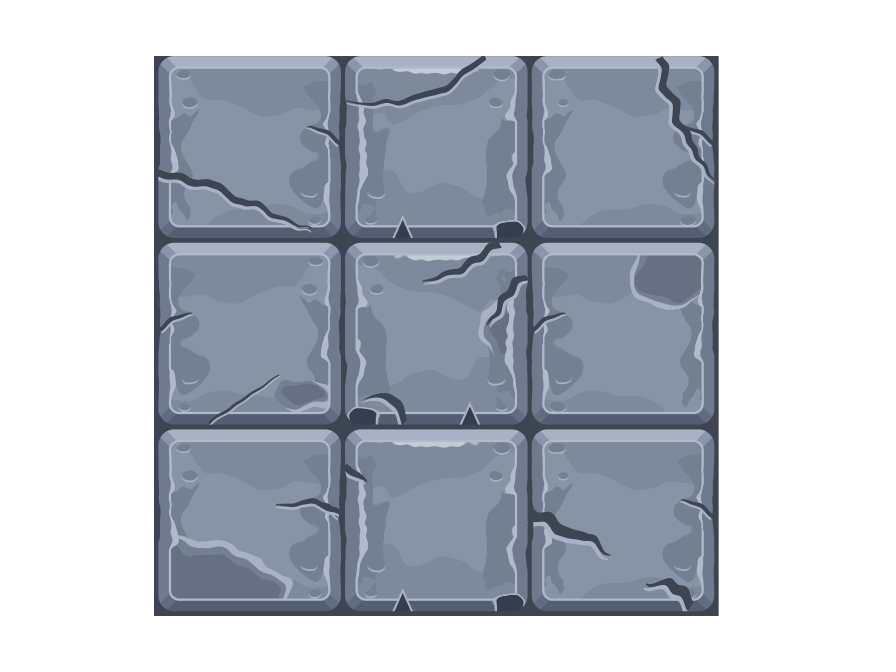
Give the GLSL for this texture, as a WebGL 1 fragment shader.

```glsl
precision highp float;
// A block of 3 x 3 worn stone slabs in dark grout, centred on a white sheet that tiles.
// Each slab is a rounded box with a bevel, a lit rim, flat shade patches and pits;
// slabs are mirrored in a checkerboard, then cracks and dents set them apart.
uniform vec2 u_resolution;

const vec2 SHEET = vec2(4.8, 3.6); // sheet size, in slabs
const vec3 GROUT = vec3(0.24, 0.27, 0.32);
const vec3 STONE = vec3(0.53, 0.58, 0.65);
const vec3 SHADE = vec3(0.45, 0.50, 0.57);
const vec3 DEEP = vec3(0.40, 0.44, 0.51);
const vec3 LIGHT = vec3(0.66, 0.70, 0.77);
const vec3 GLINT = vec3(0.76, 0.80, 0.84);

// Coverage of a shape from its signed distance
float fill(float d) {
  return clamp(0.5 - d * u_resolution.x / SHEET.x, 0.0, 1.0);
}

vec2 gradient(vec2 i, vec2 period) {
  i = mod(i, period);
  float a = 6.2832 * fract(sin(dot(i, vec2(127.1, 311.7))) * 4375.85);
  return vec2(cos(a), sin(a));
}

// Gradient noise that wraps over the sheet; freq is a multiple of 5
float noise(vec2 p, float freq) {
  vec2 period = floor(SHEET * freq + 0.5);
  p *= freq;
  vec2 i = floor(p), f = p - i, e = vec2(1.0, 0.0);
  vec2 w = f * f * f * (f * (f * 6.0 - 15.0) + 10.0);
  float low = mix(dot(gradient(i, period), f), dot(gradient(i + e, period), f - e), w.x);
  float high = mix(dot(gradient(i + e.yx, period), f - e.yx), dot(gradient(i + 1.0, period), f - 1.0), w.x);
  return mix(low, high, w.y);
}

float roundBox(vec2 p, vec2 halfSize, float radius) {
  vec2 d = abs(p) - halfSize + radius;
  return length(max(d, 0.0)) + min(max(d.x, d.y), 0.0) - radius;
}

float ellipse(vec2 p, vec2 radius) {
  return (length(p / radius) - 1.0) * min(radius.x, radius.y);
}

// Jagged tapering crack from a to b with a lit lower lip
vec3 crack(vec3 color, vec2 p, vec2 a, vec2 b, float width, float bend) {
  float len = distance(a, b);
  vec2 dir = (b - a) / len, r = p - a;
  float t = dot(r, dir) / len, u = clamp(t, 0.0, 1.0);
  float y = dir.x * r.y - dir.y * r.x - bend * 4.0 * u * (1.0 - u);
  y -= 1.6 * width * noise(vec2(t * len, a.x + a.y), 10.0);
  float halfWidth = width * (1.0 - u) * (0.55 + 1.1 * u) + 0.003;
  float ends = (abs(t - 0.5) - 0.5) * len;
  float lip = y + sign(dir.x) * (0.006 + 0.45 * width);
  color = mix(color, LIGHT, fill(max(abs(lip) - halfWidth, ends)));
  return mix(color, GROUT, fill(max(abs(y) - halfWidth, ends)));
}

// Hollow with a darker core and a rim that swells towards lit
vec3 dent(vec3 color, vec2 p, vec2 center, vec2 radius, vec2 lit) {
  vec2 r = p - center;
  float d = ellipse(r, radius) + 0.08 * noise(p, 5.0) + 0.03 * noise(p, 10.0);
  color = mix(color, SHADE, fill(d));
  color = mix(color, DEEP, fill(d + 0.045 + 0.06 * noise(p + 1.7, 5.0)));
  return mix(color, LIGHT, fill(abs(d) - 0.018 * dot(normalize(r + 0.0001), lit)));
}

void main() {
  vec2 p = gl_FragCoord.xy / u_resolution * SHEET - vec2(0.8375, 0.3125);
  vec2 cell = clamp(floor(p), 0.0, 2.0);
  vec2 q = p - cell - 0.5;
  q.x *= 1.0 - 2.0 * mod(cell.x + cell.y, 2.0);
  bool middle = cell.x == 1.0;
  vec2 s = q + (middle ? 2.6 : 0.9);
  float broad = noise(s, 5.0), fine = noise(s, 15.0);

  // Face: upper band, side patches, lower mound
  vec3 color = STONE;
  color = mix(color, vec3(0.49, 0.54, 0.61), fill(0.23 - 0.28 * q.x + 0.14 * broad - q.y));
  float mound = q.y + (middle ? 0.2 : 0.36) - 0.15 * q.x + 0.2 * noise(s + 0.7, 5.0);
  color = mix(color, vec3(0.49, 0.54, 0.61), fill(mound));
  float left = max(q.x + 0.33 + 0.16 * broad, abs(q.y + 0.08) - 0.26 + 0.1 * fine);
  float right = max(0.30 - q.x + 0.16 * broad, abs(q.y) - 0.33 + 0.1 * fine);
  color = mix(color, SHADE, fill(min(left, right)));
  if (middle) color = mix(color, GLINT, fill(ellipse(q - vec2(0.0, 0.42), vec2(0.26, 0.025)) + 0.02 * fine));

  // Pits in two opposite corners
  for (int i = 0; i < 4; i++) {
    float k = float(i), odd = mod(k, 2.0);
    vec2 r = q - (k < 2.0 ? 1.0 : -1.0) * vec2(0.03 * odd - 0.35, 0.39 - 0.15 * odd);
    vec2 size = vec2(0.036, 0.022) * (1.0 + 0.25 * sin(k * 2.3 + cell.x));
    color = mix(color, LIGHT, fill(ellipse(r + vec2(0.0, 0.009), size) + 0.01 * fine));
    color = mix(color, SHADE, fill(ellipse(r, size) + 0.01 * fine));
  }

  // Dents
  color = dent(color, p, vec2(0.17, 0.07), vec2(0.53, 0.31), vec2(0.6, 0.8));
  color = dent(color, p, vec2(2.77, 1.86), vec2(0.25, 0.20), vec2(-0.6, -0.8));
  color = dent(color, p, vec2(0.775, 1.19), vec2(0.12, 0.08), vec2(0.7, -0.7));
  color = dent(color, p, vec2(1.87, 1.54), vec2(0.09, 0.21), vec2(-0.9, 0.4));

  // Mitred bevel and lit rim, chipped along the sides
  float chips = max(noise(s + 1.3, 5.0) + 0.4 * fine, 0.0) * smoothstep(0.3, 0.0, abs(q.y) - 0.1);
  float face = roundBox(q, vec2(0.427, 0.425), 0.05) + 0.08 * chips;
  float miter = abs(q.x) - abs(q.y);
  vec3 cap = q.y > 0.0 ? LIGHT : vec3(0.33, 0.37, 0.45);
  vec3 bevel = mix(vec3(0.44, 0.48, 0.56), cap, 0.5 * fill(miter - 0.035) + 0.5 * fill(miter + 0.035));
  color = mix(color, bevel, fill(-face));
  color = mix(color, mix(LIGHT, GLINT, 0.3), fill(abs(face) - 0.006 - 0.03 * chips));

  // Edge nick, or a bottom notch and a broken corner
  if (middle) {
    float corner = ellipse(q - vec2(-0.39, -0.46), vec2(0.07, 0.06)) + 0.03 * fine;
    float notch = abs(q.x - 0.18) + 0.45 * (q.y + 0.39);
    color = mix(color, LIGHT, fill(min(corner, notch) - 0.012));
    color = mix(color, vec3(0.21, 0.24, 0.31), fill(min(corner, notch)));
  } else color = crack(color, q, vec2(0.48, 0.02), vec2(0.31, 0.11), 0.014, -0.02);

  // Cracks
  color = crack(color, p, vec2(0.0, 2.37), vec2(0.83, 2.05), 0.028, 0.03);
  color = crack(color, p, vec2(1.76, 2.99), vec2(1.01, 2.75), 0.022, 0.10);
  color = crack(color, p, vec2(2.70, 2.98), vec2(2.99, 2.30), 0.032, -0.04);
  color = crack(color, p, vec2(0.28, 1.02), vec2(0.656, 1.28), 0.008, 0.0);
  color = crack(color, p, vec2(1.84, 1.98), vec2(1.425, 1.78), 0.028, 0.02);
  color = crack(color, p, vec2(1.99, 1.80), vec2(1.78, 1.54), 0.030, -0.03);
  color = crack(color, p, vec2(1.33, 1.02), vec2(1.12, 1.16), 0.035, -0.06);
  color = crack(color, p, vec2(0.99, 0.54), vec2(0.64, 0.575), 0.020, -0.04);
  color = crack(color, p, vec2(2.01, 0.53), vec2(2.425, 0.30), 0.045, 0.04);
  color = crack(color, p, vec2(1.01, 0.79), vec2(1.13, 0.71), 0.025, 0.0);
  color = crack(color, p, vec2(2.86, 0.03), vec2(2.63, 0.17), 0.045, -0.05);

  // Grout and sheet
  float slab = roundBox(q, vec2(0.489, 0.487), 0.085) + 0.025 * chips;
  color = mix(GROUT, color, fill(slab));
  float block = roundBox(p - vec2(1.5, 1.4875), vec2(1.5125, 1.5), 0.0);
  gl_FragColor = vec4(mix(vec3(1.0), color, fill(block)), 1.0);
}
```
